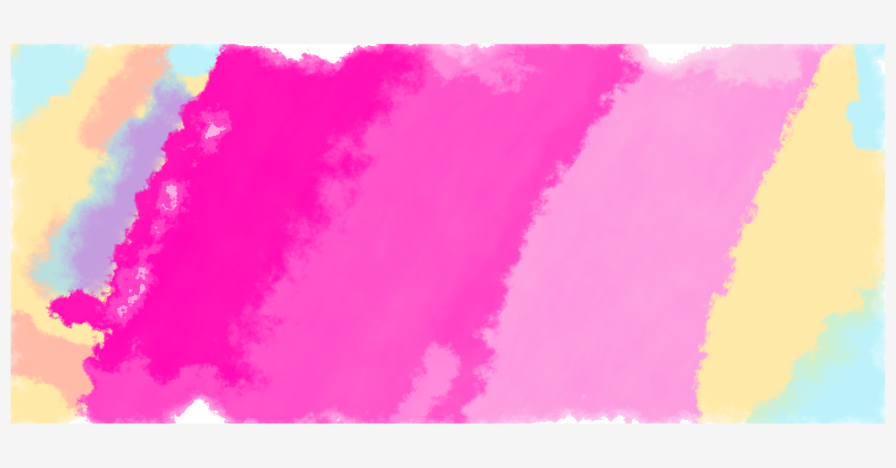
A Shadertoy shader for this background:

```glsl
const vec3 PAPER = vec3(0.961);
const vec3 CREAM = vec3(1.0, 0.915, 0.66);
const vec3 PEACH = vec3(1.0, 0.72, 0.66);
const vec3 AQUA = vec3(0.74, 0.95, 0.985);
const vec3 MINT = vec3(0.80, 0.94, 0.82);
const vec3 TEAL = vec3(0.71, 0.88, 0.88);
const vec3 LAVENDER = vec3(0.77, 0.60, 0.88);
const vec3 MAGENTA = vec3(1.0, 0.06, 0.71);
const vec3 HOT_PINK = vec3(1.0, 0.325, 0.79);
const vec3 ROSE = vec3(0.995, 0.61, 0.88);
const vec3 BLUSH = vec3(0.98, 0.76, 0.90);

const float BOTTOM = 0.095;
const float TOP = 0.906;
const float LEFT = 0.023;
const float RIGHT = 1.887;

float hash(vec2 p) {
    vec3 q = fract(vec3(p.xyx) * 0.1031);
    q += dot(q, q.yzx + 33.33);
    return fract((q.x + q.y) * q.z);
}

float noise(vec2 p) {
    vec2 i = floor(p), f = fract(p);
    f = f * f * (3.0 - 2.0 * f);
    return mix(mix(hash(i), hash(i + vec2(1, 0)), f.x),
               mix(hash(i + vec2(0, 1)), hash(i + vec2(1, 1)), f.x), f.y);
}

// Layered noise centred on zero
float fbm(vec2 p) {
    float sum = 0.0, gain = 0.4;
    for (int i = 0; i < 5; i++) {
        sum += gain * (noise(p) - 0.5);
        p = mat2(1.6, 1.2, -1.2, 1.6) * p + 7.3;
        gain *= 0.66;
    }
    return sum;
}

// Horizontal place of a bowed, slanting boundary
float slantEdge(float y, float low, float high, float bend) {
    float t = (y - BOTTOM) / (TOP - BOTTOM);
    return mix(low, high, t) + 4.0 * bend * t * (1.0 - t);
}

// Positive inside a round-ended brush stroke
float stroke(vec2 p, vec2 a, vec2 b, float radius) {
    vec2 d = b - a;
    float t = clamp(dot(p - a, d) / dot(d, d), 0.0, 1.0);
    return radius - length(p - a - d * t);
}

float bump(float x, float center, float width) {
    float t = (x - center) / width;
    return exp(-t * t);
}

vec3 paint(vec3 base, vec3 color, float inside, float softness, float opacity) {
    return mix(base, color, opacity * smoothstep(-softness, softness, inside));
}

// Cream ends with aqua, peach and lavender dabs
vec3 pastelEnds(vec2 p, float rag) {
    float r = rag * 0.10;
    vec3 c = CREAM;
    c = paint(c, AQUA, stroke(p, vec2(0.03, 0.79), vec2(0.12, 0.88), 0.055) + r, 0.018, 0.95);
    c = paint(c, PEACH, stroke(p, vec2(0.33, 0.85), vec2(0.23, 0.72), 0.045) + r, 0.022, 0.9);
    c = paint(c, PEACH, stroke(p, vec2(0.13, 0.51), vec2(0.10, 0.40), 0.03) + r, 0.025, 0.7);
    c = paint(c, PEACH, stroke(p, vec2(0.04, 0.26), vec2(0.18, 0.20), 0.065) + r, 0.012, 0.95);
    c = paint(c, TEAL, stroke(p, vec2(0.37, 0.80), vec2(0.137, 0.42), 0.05) + r, 0.016, 0.95);
    c = paint(c, AQUA, stroke(p, vec2(0.41, 0.86), vec2(0.47, 0.91), 0.04) + r, 0.01, 1.0);
    c = paint(c, LAVENDER, stroke(p, vec2(0.37, 0.77), vec2(0.20, 0.43), 0.05) + r, 0.03, 0.95);
    c = paint(c, AQUA, stroke(p, vec2(1.89, 0.86), vec2(1.89, 0.74), 0.07) + r, 0.008, 1.0);
    float corner = (p.x - 1.60 - 0.87 * (p.y - BOTTOM)) * 0.75;
    c = paint(c, MINT, corner + r, 0.012, 1.0);
    c = paint(c, AQUA, corner - 0.04 + r, 0.03, 1.0);
    return c;
}

// Pink bands sweeping from magenta to rose
vec3 pinkBands(vec2 p, float rag, float streak) {
    float mid = p.x - slantEdge(p.y, 0.473, 0.908, -0.037);
    float light = p.x - slantEdge(p.y, 1.007, 1.393, -0.075);
    vec3 c = paint(MAGENTA, HOT_PINK, mid + rag * 0.20, 0.045, 1.0);
    float dryBrush = stroke(p, vec2(0.47, 0.76), vec2(0.23, 0.29), 0.018);
    c = paint(c, HOT_PINK, dryBrush + rag * 0.16, 0.012, 0.75);
    c = paint(c, BLUSH, dryBrush - 0.035 + rag * 0.20, 0.008, 0.8);
    c = paint(c, HOT_PINK, stroke(p, vec2(0.24, 0.14), vec2(0.55, 0.13), 0.06) + rag * 0.2, 0.02, 0.8);
    c = paint(c, mix(MAGENTA, HOT_PINK, 0.72),
              stroke(p, vec2(1.32, 0.84), vec2(0.99, 0.30), 0.055) + rag * 0.12, 0.035, 0.8);
    c = paint(c, ROSE, stroke(p, vec2(0.94, 0.22), vec2(0.87, 0.10), 0.022) + rag * 0.12, 0.015, 0.7);
    c = paint(c, ROSE, stroke(p, vec2(0.96, 0.89), vec2(1.06, 0.86), 0.035) + rag * 0.15, 0.02, 0.65);
    c = paint(c, ROSE, light + rag * 0.10, 0.014, 1.0);
    c = paint(c, BLUSH, stroke(p, vec2(1.40, 0.88), vec2(1.66, 0.87), 0.045) + rag * 0.14, 0.02, 0.85);
    c.g += 0.09 * streak + 0.05 * rag;
    return c;
}

// Ragged outline, bitten into at the top and bottom
float coverage(vec2 p, float rag) {
    float topBite = 0.025 * bump(p.x, 0.18, 0.04) + 0.045 * bump(p.x, 0.66, 0.13)
                  + 0.035 * bump(p.x, 0.99, 0.05) + 0.045 * bump(p.x, 1.42, 0.05);
    float lowBite = 0.035 * bump(p.x, 0.17, 0.03) + 0.050 * bump(p.x, 0.43, 0.055)
                  + 0.025 * bump(p.x, 1.23, 0.13) + 0.025 * bump(p.x, 1.53, 0.08);
    float vertical = min(TOP - p.y - topBite, p.y - BOTTOM - lowBite);
    float sides = min(p.x - LEFT, RIGHT - p.x);
    return min(vertical, sides) + 0.012 + rag * 0.09;
}

void mainImage(out vec4 fragColor, in vec2 fragCoord) {
    vec2 p = fragCoord / iResolution.y;
    p.x *= 1.9104 * iResolution.y / iResolution.x;
    float pixel = 1.0 / iResolution.y;
    float rag = fbm(p * 17.0);
    float streak = fbm(vec2((p.x - 0.5 * p.y) * 9.0, p.y * 2.5));

    // Pink field over the pastel ends
    float leftEdge = p.x - slantEdge(p.y, 0.187, 0.485, -0.067);
    float spill = stroke(p, vec2(0.15, 0.33), vec2(0.27, 0.30), 0.035);
    float rightEdge = slantEdge(p.y, 1.48, 1.786, -0.055) - p.x;
    float pinkArea = min(max(leftEdge, spill), rightEdge);
    vec3 color = pastelEnds(p, rag);
    color = paint(color, pinkBands(p, rag, streak), pinkArea + rag * 0.10, 0.009, 1.0);

    // Thin paint around the rim, then bare paper
    float cover = coverage(p, rag);
    float thin = 1.0 - smoothstep(0.0, 0.035, cover);
    color = mix(color, mix(color, vec3(1.0), 0.45), thin);
    color = mix(vec3(0.995), color, smoothstep(-0.003, 0.003 + pixel, cover));

    // Crisp frame
    vec2 halfSize = 0.5 * vec2(RIGHT - LEFT, TOP - BOTTOM);
    vec2 q = abs(p - 0.5 * vec2(RIGHT + LEFT, TOP + BOTTOM)) - halfSize;
    float frame = smoothstep(-pixel, pixel, max(q.x, q.y));
    fragColor = vec4(mix(clamp(color, 0.0, 1.0), PAPER, frame), 1.0);
}
```
